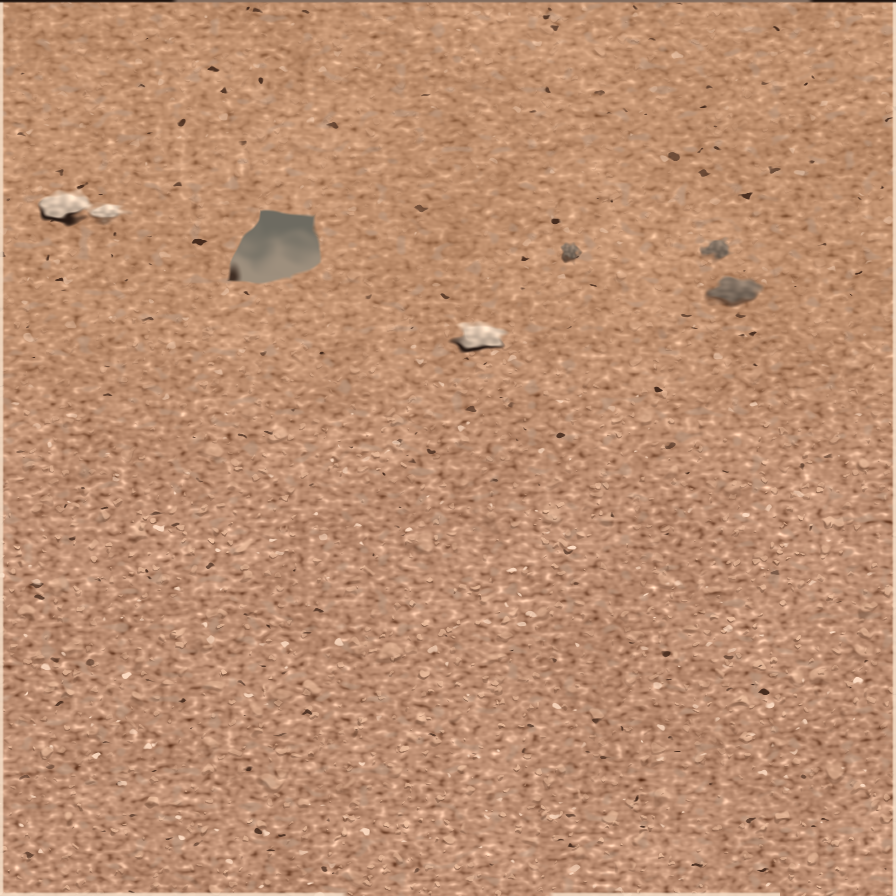
Give the GLSL for this texture, as a WebGL 2 fragment shader.

```glsl
#version 300 es
precision highp float;

uniform vec2 u_resolution;
out vec4 fragColor;

vec2 hash2(vec2 p) {
    vec3 q = fract(p.xyx * vec3(0.1031, 0.1030, 0.0973));
    q += dot(q, q.yzx + 33.33);
    return fract((q.xx + q.yz) * q.zy);
}

float cornerSlope(vec2 cell, vec2 offset) {
    float angle = 6.2832 * hash2(cell).x;
    return dot(vec2(cos(angle), sin(angle)), offset);
}

float gradientNoise(vec2 p) {
    vec2 i = floor(p), f = p - i;
    vec2 w = f * f * f * (f * (f * 6.0 - 15.0) + 10.0);
    vec2 e = vec2(0.0, 1.0);
    float low = mix(cornerSlope(i, f), cornerSlope(i + e.yx, f - e.yx), w.x);
    float high = mix(cornerSlope(i + e, f - e), cornerSlope(i + e.yy, f - e.yy), w.x);
    return mix(low, high, w.y);
}

// Scattered flattened stones: x = lit body, y = shadow under it
vec2 pebbles(vec2 p, float density, float wobble) {
    p += wobble * vec2(gradientNoise(p * 1.7), gradientNoise(p * 1.7 + 40.0));
    vec2 home = floor(p);
    vec2 result = vec2(0.0);
    for (int y = -1; y <= 1; y++) {
        for (int x = -1; x <= 1; x++) {
            vec2 cell = home + vec2(x, y);
            vec2 traits = hash2(cell + 71.0);
            if (traits.x > density) continue;
            vec2 d = p - cell - hash2(cell);
            float radius = mix(0.20, 0.46, traits.y * traits.y);
            float body = length(d * vec2(1.0, 1.6));
            float shadow = length((d + vec2(0.06, 0.20)) * vec2(1.0, 1.7));
            float strength = 0.5 + 0.5 * hash2(cell + 23.0).y;
            result = max(result, strength * smoothstep(vec2(radius), vec2(radius - 0.19), vec2(body, shadow)));
        }
    }
    return vec2(result.x, result.y * (1.0 - result.x));
}

// One larger stone with a dark underside
vec3 addStone(vec3 ground, vec2 uv, vec2 center, vec2 size, vec3 lit, float shade) {
    vec2 q = (uv - center) / size;
    float rough = 0.7 * gradientNoise(q * 1.2 + center * 90.0);
    float soft = 0.003 / size.y;
    float body = length(q) + rough - 1.0;
    float shadow = length(q + vec2(0.15, 0.55)) + rough - 0.95;
    ground = mix(ground, vec3(0.13, 0.08, 0.06), shade * smoothstep(soft, -soft, shadow));
    vec3 surface = lit * (0.93 + 0.14 * q.y + 0.35 * gradientNoise(q * 1.8 + 8.0));
    return mix(ground, surface, smoothstep(soft, -soft, body));
}

// Broad grey slab with a long slanted left shoulder
vec3 addSlab(vec3 ground, vec2 uv, vec2 center, vec2 size) {
    vec2 q = (uv - center) / size;
    q += 0.22 * vec2(gradientNoise(q * 1.5), gradientNoise(q * 1.5 + 15.0));
    float shoulder = (q.y - 1.9 * q.x) / 1.4;
    float edge = max(max(abs(q.x), abs(q.y)), max(shoulder, 0.7 * (q.x - q.y))) - 1.0;
    float tone = q.y * 0.5 + 0.5 + 0.35 * gradientNoise(q * 2.0 + 5.0);
    vec3 surface = mix(vec3(0.62, 0.56, 0.49), vec3(0.43, 0.42, 0.38), smoothstep(0.1, 0.9, tone));
    float foot = length((q + vec2(0.92, 0.85)) * vec2(1.0, 0.8));
    surface = mix(surface, vec3(0.25, 0.18, 0.14), smoothstep(0.35, 0.05, foot));
    return mix(ground, surface, smoothstep(0.06, -0.06, edge));
}

// Thin frame, broken along the top and bottom
vec3 addFrame(vec3 color, vec2 uv) {
    float side = smoothstep(0.005, 0.002, min(uv.x, 1.0 - uv.x));
    float top = smoothstep(0.996, 0.999, uv.y);
    float bottom = smoothstep(0.005, 0.002, uv.y);
    float corner = smoothstep(0.30, 0.31, abs(uv.x - 0.55) - 0.05);
    float gap = smoothstep(0.11, 0.12, abs(uv.x - 0.5)) * step(uv.x, 0.87);
    color = mix(color, vec3(0.97, 0.88, 0.79), 0.85 * max(side, bottom * gap));
    return mix(color, mix(vec3(0.50, 0.42, 0.37), vec3(0.12, 0.08, 0.06), corner), top);
}

void main() {
    vec2 uv = gl_FragCoord.xy / u_resolution;
    float near = smoothstep(0.72, 0.38, uv.y);

    // Soil: broad tint, flat streaks and fine grain with strong extremes
    vec3 color = mix(vec3(0.755, 0.565, 0.43), vec3(0.735, 0.55, 0.44), near);
    float streaks = gradientNoise(uv * vec2(34.0, 115.0));
    float grain = gradientNoise(uv * vec2(76.0, 135.0) + 31.0)
                + 0.75 * gradientNoise(uv * vec2(135.0, 205.0) + 67.0);
    grain *= 0.55 + 1.3 * abs(grain);
    float patches = gradientNoise(uv * vec2(5.0, 9.0) + 12.0);
    float clumps = gradientNoise(uv * vec2(17.0, 30.0) + 54.0);
    color += vec3(1.0, 0.97, 0.92) * (0.07 * streaks + 0.045 * patches + 0.055 * clumps);
    color += vec3(1.0, 0.97, 0.92) * mix(0.13, 0.20, near) * grain;
    float dusty = smoothstep(0.2, 0.5, gradientNoise(uv * vec2(48.0, 75.0) + 90.0));
    color = mix(color, vec3(0.72, 0.59, 0.50), 0.6 * dusty);

    // Pale gravel in three sizes, fading with distance
    float cover = mix(0.32, 1.0, near) * clamp(0.9 + 0.8 * patches + 0.5 * clumps, 0.4, 1.15);
    for (int i = 0; i < 3; i++) {
        float scale = 30.0 * pow(1.7, float(i));
        vec2 stones = cover * pebbles(uv * scale + 13.7 * float(i), 0.18 + 0.05 * float(i), 0.35);
        color = mix(color, vec3(0.40, 0.26, 0.18), 0.48 * stones.y);
        color = mix(color, vec3(0.95, 0.77, 0.64), 0.72 * stones.x);
    }

    // Sparse dark chips and bright flecks
    vec2 chips = pebbles(uv * vec2(60.0, 78.0) + 5.0, 0.045, 0.4);
    color = mix(color, vec3(0.24, 0.14, 0.09), 0.95 * chips.x);
    vec2 flecks = pebbles(uv * 66.0 + 83.0, 0.08, 0.3);
    color = mix(color, vec3(1.0, 0.87, 0.77), flecks.x * mix(0.45, 1.0, near));

    // Larger stones in the upper half
    vec3 pale = vec3(0.90, 0.80, 0.71);
    vec3 slate = vec3(0.53, 0.46, 0.40);
    color = addSlab(color, uv, vec2(0.302, 0.724), vec2(0.050, 0.038));
    color = addStone(color, uv, vec2(0.536, 0.626), vec2(0.024, 0.013), pale, 0.95);
    color = addStone(color, uv, vec2(0.074, 0.772), vec2(0.024, 0.014), pale, 0.95);
    color = addStone(color, uv, vec2(0.118, 0.764), vec2(0.019, 0.008), pale, 0.4);
    color = addStone(color, uv, vec2(0.822, 0.677), vec2(0.026, 0.012), slate, 0.5);
    color = addStone(color, uv, vec2(0.800, 0.723), vec2(0.014, 0.010), slate, 0.2);
    color = addStone(color, uv, vec2(0.637, 0.720), vec2(0.009, 0.008), slate, 0.6);

    fragColor = vec4(clamp(addFrame(color, uv), 0.0, 1.0), 1.0);
}
```
